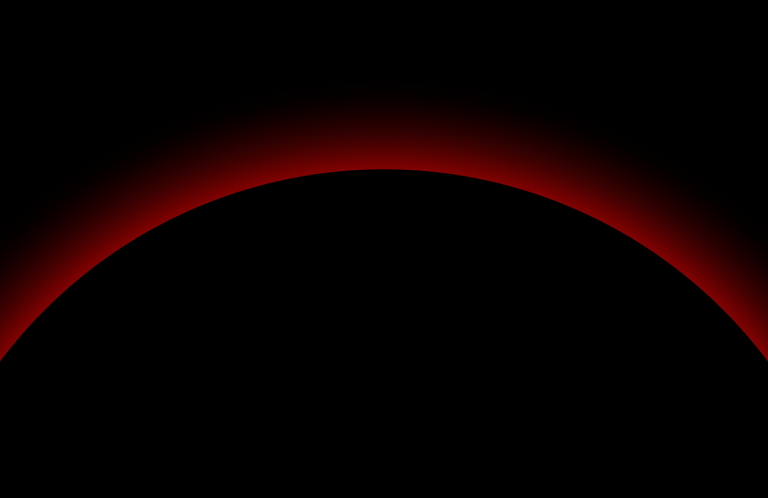
A Shadertoy shader for this background:

```glsl
// A black planet disc rising from below, rimmed by a soft red glow.

// Upper tail of the normal distribution: the profile of a blurred edge.
float blurredEdge(float z) {
    return 0.5 - 0.5 * tanh(0.798 * z * (1.0 + 0.0447 * z * z));
}

void mainImage(out vec4 fragColor, in vec2 fragCoord) {
    // Canvas heights, with x centred and y measured from the bottom
    vec2 p = vec2(fragCoord.x - 0.5 * iResolution.x, fragCoord.y) / iResolution.y;
    float pixel = 1.0 / iResolution.y;

    // Signed distance to the planet's rim
    float rimDistance = length(p - vec2(0.0, -0.303)) - 0.963;

    // Glow outside the rim, fading fully to black
    float glow = 1.02 * blurredEdge(rimDistance / 0.086);
    glow *= 1.0 - smoothstep(0.1, 0.21, rimDistance);

    // The disc hides the glow behind it
    float outside = smoothstep(-0.7 * pixel, 0.7 * pixel, rimDistance);
    vec3 glowRed = vec3(1.0, 0.012, 0.012);
    fragColor = vec4(glowRed * glow * outside, 1.0);
}
```
